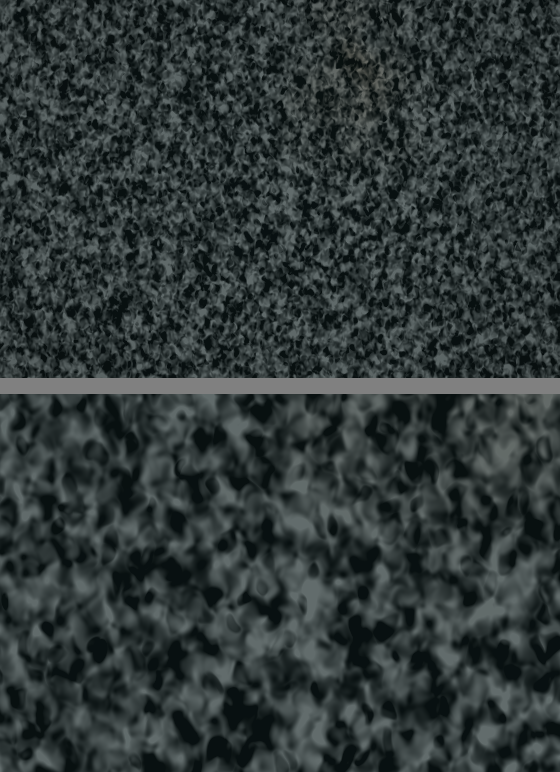
Top, the full canvas; bottom, a detail of the centre.
A WebGL 2 fragment shader for this texture:

```glsl
#version 300 es
precision highp float;
// Dark polished granite: mottled grey-green feldspar with black mica flakes.
// Warped value-noise octaves give the mottling, ragged ellipses the flakes;
// their sum is a tone that is mapped onto a ramp from near black to cool grey.

uniform vec2 u_resolution;
out vec4 fragColor;

const vec3 MICA_BLACK = vec3(0.025, 0.055, 0.056);
const vec3 FELDSPAR_GREY = vec3(0.350, 0.388, 0.388);
const vec3 RUST_TINT = vec3(1.08, 0.98, 0.90);

float hash(vec2 p) {
    return fract(sin(dot(p, vec2(127.1, 311.7))) * 43758.5453);
}

mat2 rotation(float angle) {
    float c = cos(angle), s = sin(angle);
    return mat2(c, s, -s, c);
}

// Smooth value noise in -1..1
float noise(vec2 p) {
    vec2 cell = floor(p);
    vec2 f = fract(p);
    vec2 w = f * f * (3.0 - 2.0 * f);
    float low = mix(hash(cell), hash(cell + vec2(1.0, 0.0)), w.x);
    float high = mix(hash(cell + vec2(0.0, 1.0)), hash(cell + vec2(1.0)), w.x);
    return 2.0 * mix(low, high, w.y) - 1.0;
}

// Noise on a turned and shifted lattice, so that octaves do not line up
float layer(vec2 p, float frequency, float angle) {
    return noise(rotation(angle) * p * frequency + angle * 37.0);
}

// Bends coordinates to make grain outlines ragged
vec2 warp(vec2 p, float frequency, float amount) {
    vec2 bend = vec2(layer(p, frequency, 0.4), layer(p, frequency, 2.3));
    return p + bend * amount;
}

// Grains, crystals and fine speckle
float mottling(vec2 p) {
    float clumps = 0.15 * layer(p, 22.0, 0.5);
    float grains = 0.85 * layer(p, 56.0, 1.1);
    float speckle = 1.0 * layer(p, 98.0, 1.9);
    float dust = 0.65 * layer(p, 165.0, 2.7);
    return clumps + grains + speckle + dust;
}

// Coverage of scattered elliptical flakes, mostly upright
float flakes(vec2 p, float density, float ragged) {
    vec2 home = floor(p);
    float cover = 0.0;
    for (int y = -1; y <= 1; y++) {
        for (int x = -1; x <= 1; x++) {
            vec2 cell = home + vec2(x, y);
            vec2 jitter = vec2(hash(cell + 3.7), hash(cell + 9.2));
            vec2 centre = cell + mix(vec2(0.5), jitter, 0.85);
            float tilt = (hash(cell + 15.4) - 0.5) * 2.0;
            float radius = mix(0.24, 0.5, hash(cell + 21.8));
            float stretch = mix(1.0, 1.35, hash(cell + 28.1));
            vec2 d = rotation(tilt) * (p - centre) * vec2(stretch, 1.0 / stretch);
            float inside = 1.0 - smoothstep(0.6, 1.3, length(d) / radius + ragged);
            cover = max(cover, inside * step(hash(cell + 34.6), density));
        }
    }
    return cover;
}

// Slightly weaker light towards the corners
float lighting(vec2 uv) {
    vec2 d = uv - vec2(0.52, 0.46);
    return 1.04 - 0.25 * dot(d, d);
}

// Faint rusty patch with a cloudy edge
float stain(vec2 p, vec2 centre) {
    vec2 d = (p - centre) * vec2(1.0, 0.75);
    float cloud = 0.5 + 0.5 * layer(p, 14.0, 0.9);
    return exp(-dot(d, d) * 45.0) * cloud;
}

void main() {
    vec2 uv = gl_FragCoord.xy / u_resolution;
    vec2 p = gl_FragCoord.xy / u_resolution.y;

    // Grains are a little taller than wide
    vec2 grain = warp(p * vec2(1.1, 0.90), 80.0, 0.0035);

    // Sum of the minerals, centred on zero
    float ragged = 0.4 * layer(grain, 130.0, 0.7);
    float tone = 0.29 + 1.45 * mottling(grain);
    tone -= 1.25 * flakes(grain * 44.0, 0.55, ragged);
    tone += 0.1 * layer(p, 5.0, 0.2);

    float brightness = clamp(0.475 + 0.305 * tone, 0.02, 1.06);
    vec3 colour = mix(MICA_BLACK, FELDSPAR_GREY, brightness);
    colour *= mix(vec3(1.0), RUST_TINT, stain(p, vec2(0.92, 0.78)));
    fragColor = vec4(colour * lighting(uv), 1.0);
}
```
